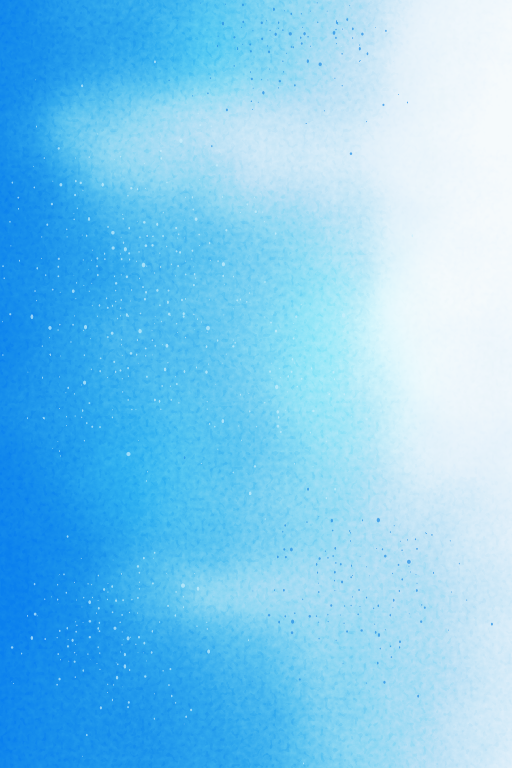
Give the GLSL for this background, as a WebGL 1 fragment shader.

```glsl
precision highp float;
// Blue to white watercolor wash with soft clouds, paper grain and paint flecks.
uniform vec2 u_resolution;

float hash(vec2 p) {
  vec3 q = fract(p.xyx * 0.1031);
  q += dot(q, q.yzx + 33.33);
  return fract((q.x + q.y) * q.z);
}

vec2 hash2(vec2 p) {
  return vec2(hash(p), hash(p + 57.3));
}

float cornerSlope(vec2 cell, vec2 offset) {
  float angle = 6.2832 * hash(cell);
  return dot(vec2(cos(angle), sin(angle)), offset);
}

float gradientNoise(vec2 p) {
  vec2 i = floor(p), f = fract(p);
  vec2 u = f * f * f * (f * (f * 6.0 - 15.0) + 10.0);
  vec2 e = vec2(1.0, 0.0);
  float low = mix(cornerSlope(i, f), cornerSlope(i + e.xy, f - e.xy), u.x);
  float high = mix(cornerSlope(i + e.yx, f - e.yx), cornerSlope(i + e.xx, f - e.xx), u.x);
  return mix(low, high, u.y);
}

float fbm(vec2 p) {
  float sum = 0.0, amplitude = 0.6;
  for (int i = 0; i < 4; i++) {
    sum += amplitude * gradientNoise(p);
    p = mat2(1.6, 1.2, -1.2, 1.6) * p + 7.1;
    amplitude *= 0.5;
  }
  return sum;
}

// Soft elliptical pool of paint, 1 at its center
float pool(vec2 p, vec2 center, vec2 radius) {
  vec2 d = (p - center) / radius;
  return exp(-dot(d, d));
}

// Pigment scale: 0 is deep blue, 7 is near white
vec3 pigment(float tone) {
  vec3 c = vec3(0.04, 0.50, 0.93);
  c = mix(c, vec3(0.10, 0.57, 0.92), clamp(tone, 0.0, 1.0));
  c = mix(c, vec3(0.19, 0.66, 0.93), clamp(tone - 1.0, 0.0, 1.0));
  c = mix(c, vec3(0.35, 0.76, 0.94), clamp(tone - 2.0, 0.0, 1.0));
  c = mix(c, vec3(0.55, 0.84, 0.95), clamp(tone - 3.0, 0.0, 1.0));
  c = mix(c, vec3(0.73, 0.88, 0.96), clamp(tone - 4.0, 0.0, 1.0));
  c = mix(c, vec3(0.88, 0.94, 0.98), clamp(tone - 5.0, 0.0, 1.0));
  return mix(c, vec3(0.96, 0.98, 0.99), clamp(tone - 6.0, 0.0, 1.0));
}

// Large shapes of the wash
float washTone(vec2 p) {
  float tone = mix(0.5, 6.4, p.x);
  tone += 2.0 * pool(p, vec2(0.43, 0.81), vec2(0.27, 0.075));
  tone += 1.1 * pool(p, vec2(0.19, 0.82), vec2(0.15, 0.06));
  tone += 0.9 * pool(p, vec2(0.87, 0.83), vec2(0.22, 0.33));
  tone += 0.5 * pool(p, vec2(0.22, 0.55), vec2(0.22, 0.20));
  tone += 1.2 * pool(p, vec2(0.46, 0.225), vec2(0.20, 0.05));
  tone -= 0.6 * pool(p, vec2(0.10, 0.26), vec2(0.14, 0.12));
  tone -= 1.2 * pool(p, vec2(0.45, 0.02), vec2(0.28, 0.14));
  tone -= 0.7 * pool(p, vec2(0.96, 0.17), vec2(0.28, 0.23));
  float bank = smoothstep(0.66, 0.80, p.x) * smoothstep(1.05, 0.82, p.x);
  return tone + 0.9 * bank * pool(p, vec2(0.80, 0.53), vec2(0.5, 0.18));
}

// One random fleck per cell, kept where density is high
float flecks(vec2 p, float cells, float density, float seed, float pixel) {
  vec2 q = p * cells, cell = floor(q);
  vec2 rnd = hash2(cell + seed);
  float size = mix(0.05, 0.17, rnd.x * rnd.x);
  vec2 d = q - cell - mix(vec2(0.25), vec2(0.75), hash2(cell + seed + 19.7));
  d.x *= 1.0 + 0.6 * rnd.y;
  float edge = pixel * cells;
  float dotMask = 1.0 - smoothstep(size - edge, size + edge, length(d));
  return dotMask * step(hash(cell + seed + 91.1), density);
}

void main() {
  vec2 uv = gl_FragCoord.xy / u_resolution;
  vec2 paper = uv * vec2(1.0, 1.5);
  float pixel = 0.7 / u_resolution.x;

  // Feathered wash
  vec2 warp = vec2(fbm(paper * 4.0), fbm(paper * 4.0 + 31.0));
  vec2 p = uv + warp * vec2(0.07, 0.045);
  float tone = washTone(p) + 0.35 * fbm(paper * 9.0 + 5.0);

  // Paper grain and small darker flakes, fainter on the pale side
  float strength = mix(1.0, 0.3, smoothstep(4.5, 6.5, tone));
  float flakes = smoothstep(0.18, 0.36, gradientNoise(paper * vec2(120.0, 100.0)));
  tone += strength * (0.75 * fbm(paper * 85.0) - 0.3 * flakes);
  vec3 color = pigment(tone);

  // Cyan tints
  float cyan = pool(p, vec2(0.66, 0.54), vec2(0.13, 0.15));
  cyan += 0.6 * pool(p, vec2(0.27, 0.38), vec2(0.14, 0.10));
  cyan += 0.6 * pool(p, vec2(0.40, 0.94), vec2(0.12, 0.08));
  color += cyan * vec3(-0.01, 0.055, 0.02);

  // Pale and blue spatter
  float pale = 0.5 * pool(uv, vec2(0.25, 0.63), vec2(0.18, 0.13));
  pale += 0.5 * pool(uv, vec2(0.22, 0.18), vec2(0.13, 0.08));
  pale += 0.2 * pool(uv, vec2(0.57, 0.50), vec2(0.14, 0.10));
  float blue = 0.55 * pool(uv, vec2(0.57, 0.95), vec2(0.13, 0.07));
  blue += 0.5 * pool(uv, vec2(0.70, 0.23), vec2(0.13, 0.08));
  float paleMask = max(flecks(paper, 38.0, pale, 3.0, pixel), flecks(paper, 65.0, pale, 11.0, pixel));
  float blueMask = max(flecks(paper, 36.0, blue, 23.0, pixel), flecks(paper, 62.0, blue, 41.0, pixel));
  color = mix(color, vec3(0.80, 0.94, 0.99), 0.7 * paleMask);
  color = mix(color, vec3(0.16, 0.57, 0.90), 0.75 * blueMask);
  gl_FragColor = vec4(clamp(color, 0.0, 1.0), 1.0);
}
```
